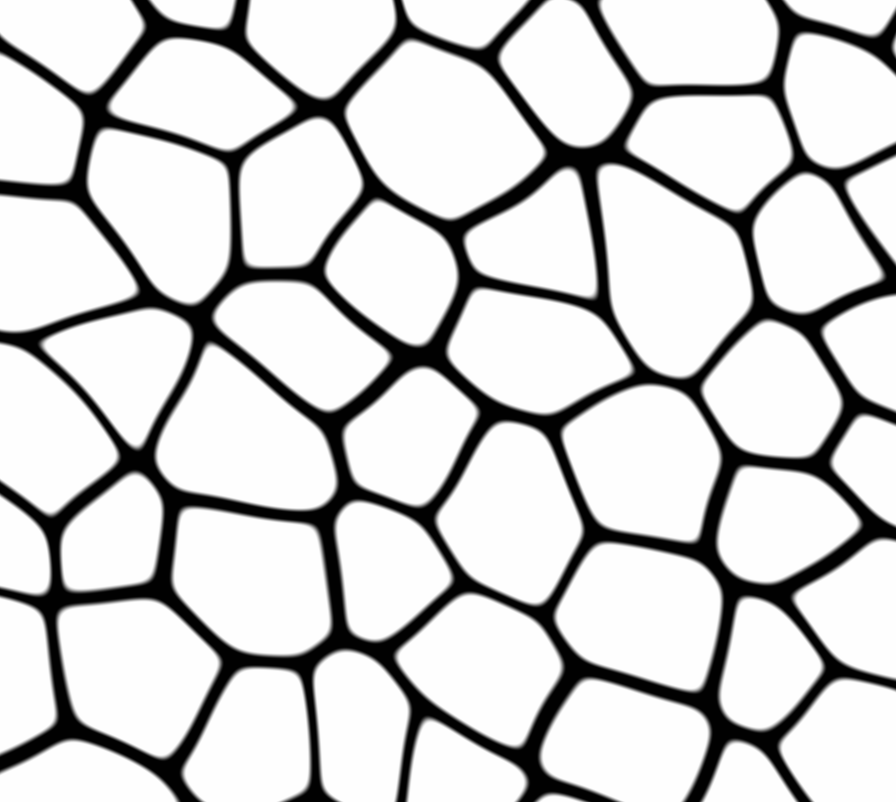
Reproduce this pattern procedurally as a Shadertoy shader.

```glsl
const float CELLS_PER_HEIGHT = 5.9;
const float TILT = -0.66;                  // direction in which cells are stretched
const vec2 STRETCH = vec2(0.91, 1.1);
const float JITTER = 0.56;
const float SIZE_VARIATION = 0.24;
const float WALL_HALF_WIDTH = 0.046;
const float CORNER_ROUNDING = 0.043;
const float EDGE_SOFTNESS = 0.023;
const vec3 WALL_COLOR = vec3(0.005);
const vec3 CELL_COLOR = vec3(0.997);

vec3 hash3(vec2 p) {
    vec3 q = fract(vec3(p.xyx) * vec3(0.1031, 0.1030, 0.0973) + 0.37);
    q += dot(q, q.yxz + 33.33);
    return fract((q.xxy + q.yzz) * q.zyx);
}

mat2 rotation(float angle) {
    float c = cos(angle), s = sin(angle);
    return mat2(c, -s, s, c);
}

// Layered sines that bend the walls slightly
vec2 bend(vec2 p) {
    return 0.035 * sin(p.yx * 2.7 + vec2(0.4, 1.9))
         + 0.014 * sin(p.yx * 6.1 + p * 1.7 + vec2(2.3, 0.8));
}

float rowShift(float row) {
    return 0.5 * mod(row, 2.0);
}

// Jittered site of a staggered grid: position in xy, size weight in z
vec3 cellSite(vec2 cell) {
    vec3 h = hash3(cell + 40.0);
    vec2 position = cell + 0.5 + vec2(rowShift(cell.y), 0.0) + JITTER * (h.xy - 0.5);
    return vec3(position, SIZE_VARIATION * h.z);
}

float weightedDistance(vec2 p, vec3 site) {
    vec2 d = p - site.xy;
    return dot(d, d) - site.z;
}

// Distance to the nearest cell border, blended smoothly at the corners
float borderDistance(vec2 p, float rounding) {
    float row = floor(p.y);
    vec2 home = vec2(floor(p.x - rowShift(row)), row);

    vec3 owner = vec3(0.0);
    vec2 ownerCell = home;
    float nearest = 1e5;
    for (int j = -2; j <= 2; j++)
    for (int i = -2; i <= 2; i++) {
        vec2 cell = home + vec2(i, j);
        vec3 site = cellSite(cell);
        float d = weightedDistance(p, site);
        if (d < nearest) {
            nearest = d;
            owner = site;
            ownerCell = cell;
        }
    }

    float blend = 0.0;
    for (int j = -2; j <= 2; j++)
    for (int i = -2; i <= 2; i++) {
        vec2 cell = ownerCell + vec2(i, j);
        if (cell == ownerCell) continue;
        vec3 site = cellSite(cell);
        float gap = weightedDistance(p, site) - nearest;
        float d = 0.5 * gap / length(site.xy - owner.xy);
        blend += exp(-d / rounding);
    }
    return -rounding * log(max(blend, 1e-20));
}

void mainImage(out vec4 fragColor, in vec2 fragCoord) {
    vec2 uv = fragCoord / iResolution.y * CELLS_PER_HEIGHT;
    vec2 p = rotation(TILT) * uv * STRETCH;
    p += bend(p);

    // Walls swell and thin gently along their length
    float swell = 0.006 * (sin(p.x * 2.3 + 1.0) + sin(p.y * 3.1 - p.x));
    float halfWidth = WALL_HALF_WIDTH + swell;
    float d = borderDistance(p, CORNER_ROUNDING);
    float inside = smoothstep(halfWidth - EDGE_SOFTNESS, halfWidth + EDGE_SOFTNESS, d);
    fragColor = vec4(mix(WALL_COLOR, CELL_COLOR, inside), 1.0);
}
```
